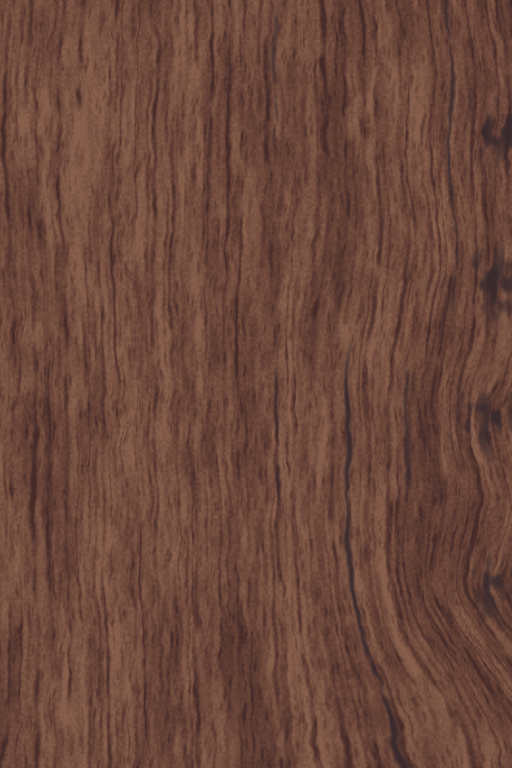
Write a Shadertoy shader that draws this texture.

```glsl
// Dark rosewood board: vertical grain, short pores, inky veins and knots near the right edge.

const vec3 INK   = vec3(0.19, 0.145, 0.17);
const vec3 UMBER = vec3(0.315, 0.197, 0.178);
const vec3 RUST  = vec3(0.41, 0.264, 0.217);
const vec3 TAN   = vec3(0.51, 0.356, 0.283);

float hash(vec2 p) {
    vec3 q = fract(vec3(p.xyx) * 0.1031);
    q += dot(q, q.yzx + 33.33);
    return fract((q.x + q.y) * q.z);
}

float noise(vec2 p) {
    vec2 cell = floor(p), f = fract(p);
    f = f * f * (3.0 - 2.0 * f);
    float low  = mix(hash(cell), hash(cell + vec2(1, 0)), f.x);
    float high = mix(hash(cell + vec2(0, 1)), hash(cell + vec2(1, 1)), f.x);
    return mix(low, high, f.y);
}

// Noise centred on zero.
float sway(vec2 p) { return noise(p) - 0.5; }

// Centre of one knot; they climb the right edge at uneven steps.
vec2 knotCentre(float i) {
    return vec2(0.63 + 0.035 * hash(vec2(i, 3.0)),
                0.23 + 0.19 * i + 0.04 * hash(vec2(i, 8.0)));
}

// Sideways position measured across the bent grain.
float grainCoord(vec2 p) {
    float reach = smoothstep(0.28, 0.67, p.x);
    float bend = 0.005 * sin(5.0 * p.y + 7.0 * p.x) + 0.002 * sin(13.0 * p.y + 11.0 * p.x);
    bend += reach * (0.10 * smoothstep(0.25, -0.05, p.y) + 0.010 * sin(9.0 * p.y + 1.0));
    bend += reach * 0.007 * sin(24.0 * p.y + 9.0 * p.x);
    for (float i = 0.0; i < 4.0; i++) {
        vec2 d = (p - knotCentre(i)) / vec2(0.09, 0.07);
        bend -= 0.014 * exp(-dot(d, d));
    }
    bend += 0.006 * sway(p * vec2(14.0, 12.0)) + 0.0045 * sway(p * vec2(40.0, 34.0));
    return p.x - bend + 0.0022 * sway(p * vec2(110.0, 90.0));
}

// Irregular dark lines, one per cell across the grain, broken along their length.
float strands(float u, float y, float width, float seed) {
    float darkest = 0.0;
    for (float i = -1.0; i <= 1.0; i++) {
        float id = floor(u) + i;
        float h = hash(vec2(id, seed));
        float centre = id + 0.15 + 0.7 * hash(vec2(id, seed + 5.0));
        float fade = 0.42 + 0.25 * sin(y * 5.0 + h * 40.0) + 0.2 * sin(y * 13.0 + h * 90.0);
        fade += 0.8 * sway(vec2(id * 7.3, y * 38.0 + h * 50.0));
        float line = 1.0 - smoothstep(0.0, width * (0.5 + h), abs(u - centre));
        darkest = max(darkest, line * smoothstep(0.1, 0.9, fade));
    }
    return darkest;
}

// Short pores: cellular noise in stretched cells, with some cells left empty.
float pores(vec2 q, float filled) {
    float depth = 0.0;
    for (float j = -1.0; j <= 1.0; j++)
    for (float i = -1.0; i <= 1.0; i++) {
        vec2 id = floor(q) + vec2(i, j);
        vec2 centre = id + vec2(hash(id), hash(id + 71.0));
        float mark = 1.0 - smoothstep(0.08, 0.42, length(q - centre));
        depth = max(depth, mark * step(hash(id + 19.0), filled));
    }
    return depth;
}

// One ragged ink vein that swells, thins and breaks between two heights.
float vein(float u, float y, float centre, float bottom, float top, float width) {
    float s = clamp((y - bottom) / (top - bottom), 0.0, 1.0);
    float taper = sqrt(s * (1.0 - s)) * 2.0;
    float swell = noise(vec2(centre * 90.0, y * 17.0)) + 0.5 * sway(vec2(u * 300.0, y * 70.0));
    float line = 1.0 - smoothstep(0.0, width * (0.45 + 0.8 * swell), abs(u - centre));
    return line * smoothstep(0.0, 0.7, taper) * smoothstep(-0.05, 0.4, swell);
}

// Streaky ink stains gathered around the knots.
float knotStain(vec2 p, float u) {
    float gather = 0.0;
    for (float i = 0.0; i < 4.0; i++) {
        vec2 d = (p - knotCentre(i)) / vec2(0.05, 0.046);
        gather += exp(-dot(d, d));
    }
    float streak = 0.6 * noise(vec2(u * 120.0, p.y * 24.0)) + 0.4 * noise(p * vec2(110.0, 70.0));
    return smoothstep(0.55, 0.85, streak + 0.4 * gather - 0.12) * min(1.2 * gather, 1.0);
}

vec3 woodColour(float tone) {
    vec3 colour = mix(UMBER, RUST, clamp(tone * 2.0, -0.4, 1.0));
    return mix(colour, TAN, clamp(tone * 2.0 - 1.0, 0.0, 1.15));
}

void mainImage(out vec4 fragColor, in vec2 fragCoord) {
    vec2 p = fragCoord / iResolution.y;
    float u = grainCoord(p), y = p.y;

    // Soft bands, fibres and fine tooth
    float tone = 0.655;
    tone += 0.45 * sway(vec2(u * 16.0, y * 2.5));
    tone += 0.55 * sway(vec2(u * 75.0, y * 7.0));
    tone += 0.50 * sway(vec2(u * 200.0, y * 30.0));
    tone += 0.34 * sway(p * vec2(400.0, 300.0));
    tone -= 0.16 * smoothstep(0.48, 0.67, p.x) + 0.12 * smoothstep(0.1, 0.0, p.x);

    // Grain lines and pores
    tone -= 0.75 * strands(u * 42.0, y, 0.16, 2.0);
    tone -= 0.42 * strands(u * 85.0, y, 0.28, 9.0);
    tone -= 0.34 * pores(vec2((u - 0.06 * y) * 150.0, y * 36.0), 0.42);

    // Ink veins and knots
    float ink = vein(u, y, 0.462, -0.1, 0.56, 0.0065);
    ink = max(ink, 0.8 * vein(u, y, 0.365, 0.34, 0.58, 0.005));
    ink = max(ink, 0.7 * vein(u, y, 0.54, 0.36, 0.52, 0.007));
    ink = max(ink, 0.8 * vein(u, y, 0.585, 0.58, 1.04, 0.006));
    ink = max(ink, 0.6 * vein(u, y, 0.355, 0.8, 1.1, 0.006));
    ink = max(ink, 0.9 * knotStain(p, u));

    fragColor = vec4(mix(woodColour(tone), INK, 0.85 * ink), 1.0);
}
```
